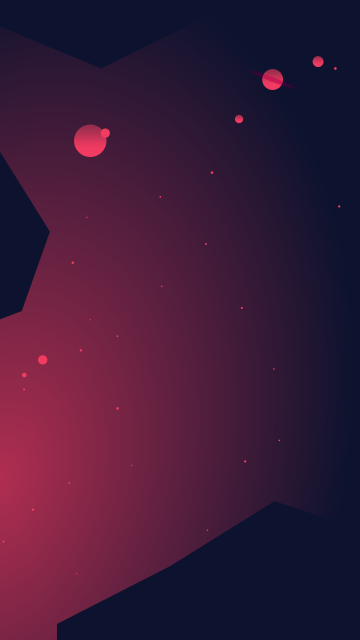
Reproduce this background procedurally as a Shadertoy shader.

```glsl
// A crimson glow in a night sky, framed by dark angular rocks, with small planets and stars.
// The glow is a tilted elliptical gradient, the rocks are polygon distance fields,
// and the stars are scattered by a hash. Lengths are in canvas heights.

const vec3 NIGHT   = vec3(0.050, 0.072, 0.180);
const vec3 GLOW    = vec3(0.690, 0.180, 0.315);
const vec3 CORAL   = vec3(0.945, 0.230, 0.380);
const vec3 SHADOW  = vec3(0.500, 0.160, 0.280);
const vec3 RING    = vec3(0.240, 0.010, 0.230);
const vec3 CRIMSON = vec3(0.780, 0.080, 0.320);
const int STAR_COUNT = 22;

vec2 hash2(float n) {
    vec3 h = fract(n * vec3(0.1031, 0.1030, 0.0973));
    h += dot(h, h.yzx + 33.33);
    return fract((h.xx + h.yz) * h.zy);
}

vec2 rotate(vec2 p, float angle) {
    float c = cos(angle), s = sin(angle);
    return vec2(c * p.x - s * p.y, s * p.x + c * p.y);
}

// Antialiased coverage of a signed distance
float cover(float d, float px) {
    return clamp(0.5 - d / px, 0.0, 1.0);
}

float ellipseDistance(vec2 p, vec2 radii) {
    return (length(p / radii) - 1.0) * min(radii.x, radii.y);
}

// Signed distance to a six-cornered rock
float rockDistance(vec2 p, vec2 v[6]) {
    float d = dot(p - v[0], p - v[0]);
    float side = 1.0;
    for (int i = 0; i < 6; i++) {
        vec2 a = v[i], b = v[(i + 5) % 6];
        vec2 e = b - a, w = p - a;
        vec2 nearest = w - e * clamp(dot(w, e) / dot(e, e), 0.0, 1.0);
        d = min(d, dot(nearest, nearest));
        bvec3 crossing = bvec3(p.y >= a.y, p.y < b.y, e.x * w.y > e.y * w.x);
        if (all(crossing) || all(not(crossing))) side = -side;
    }
    return side * sqrt(d);
}

vec3 sky(vec2 p) {
    vec2 q = rotate(p - vec2(0.0, 0.251), 0.258);
    float t = length(q / vec2(0.530, 0.811));
    return mix(GLOW, NIGHT, clamp(t, 0.0, 1.0));
}

// Disc shaded from below; shade sets how dark its top becomes
vec3 planet(vec3 col, vec2 p, vec2 center, float radius, float shade, float px) {
    vec2 q = p - center;
    float height = smoothstep(-0.6, 1.1, q.y / radius);
    vec3 surface = mix(CORAL, SHADOW, shade * height);
    return mix(col, surface, cover(length(q) - radius, px));
}

vec3 stars(vec3 col, vec2 p, float aspect, float px) {
    for (int i = 0; i < STAR_COUNT; i++) {
        float n = float(i);
        vec2 rnd = hash2(n + 7.0);
        vec2 center = vec2(rnd.x * aspect, 0.1 + 0.65 * (n + rnd.y) / float(STAR_COUNT));
        float radius = mix(0.0008, 0.0020, fract(n * 0.618));
        col = planet(col, p, center, radius, 0.0, px);
    }
    return col;
}

vec3 ringedPlanet(vec3 col, vec2 p, vec2 center, float radius, float px) {
    col = planet(col, p, center, radius, 0.8, px);
    vec2 q = p - center;
    float band = cover(ellipseDistance(rotate(q, 0.36), radius * vec2(2.25, 0.22)), px);
    vec3 tint = mix(RING, CRIMSON, cover(length(q) - radius, px));
    return mix(col, tint, band * 0.85);
}

void mainImage(out vec4 fragColor, in vec2 fragCoord) {
    float px = 1.0 / iResolution.y;
    vec2 p = fragCoord * px;
    vec3 col = stars(sky(p), p, iResolution.x * px, px);

    // Dark rocks along the top, left and bottom
    vec2 top[6] = vec2[6](vec2(-0.05, 0.979), vec2(0.158, 0.893), vec2(0.294, 0.960),
                          vec2(0.38, 1.013), vec2(0.26, 1.08), vec2(-0.05, 1.08));
    vec2 left[6] = vec2[6](vec2(-0.05, 0.843), vec2(0.078, 0.638), vec2(0.034, 0.514),
                           vec2(-0.05, 0.482), vec2(-0.1, 0.6), vec2(-0.1, 0.75));
    vec2 bottom[6] = vec2[6](vec2(0.089, -0.05), vec2(0.089, 0.025), vec2(0.265, 0.115),
                             vec2(0.429, 0.217), vec2(0.63, 0.150), vec2(0.63, -0.05));
    float rocks = min(rockDistance(p, top), min(rockDistance(p, left), rockDistance(p, bottom)));
    col = mix(col, NIGHT, cover(rocks, px));

    // Large planet and its moon
    col = planet(col, p, vec2(0.141, 0.780), 0.0253, 0.8, px);
    col = planet(col, p, vec2(0.1645, 0.792), 0.0072, 0.0, px);

    // Ringed planet with its neighbours
    col = ringedPlanet(col, p, vec2(0.426, 0.8757), 0.0163, px);
    col = planet(col, p, vec2(0.497, 0.9037), 0.0085, 0.7, px);
    col = planet(col, p, vec2(0.524, 0.893), 0.0020, 0.0, px);
    col = planet(col, p, vec2(0.3735, 0.814), 0.0064, 0.7, px);

    // Pair of small bright moons
    col = planet(col, p, vec2(0.0667, 0.4377), 0.0072, 0.0, px);
    col = planet(col, p, vec2(0.038, 0.414), 0.0035, 0.0, px);

    fragColor = vec4(col, 1.0);
}
```
